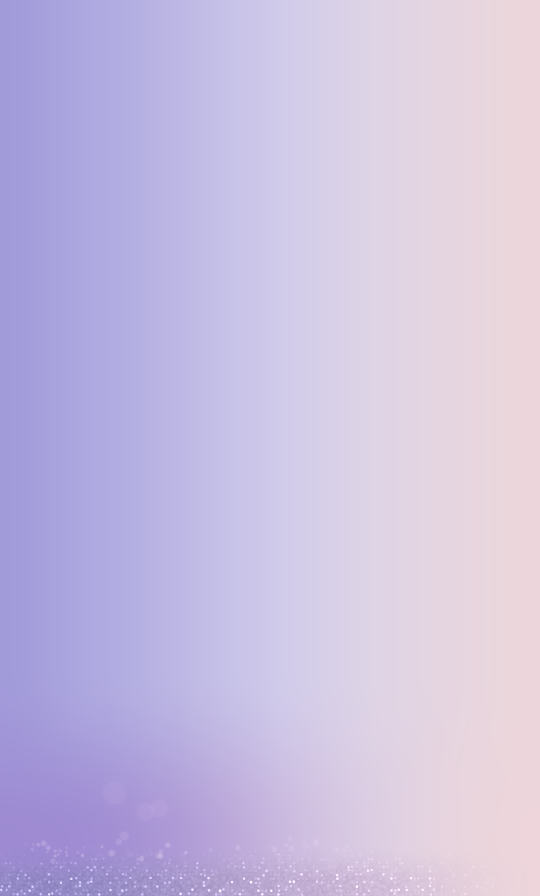
Give the GLSL for this background, as a Shadertoy shader.

```glsl
// Soft lavender to blush gradient with a violet haze over a glittering floor.

float hash(vec2 p) {
    vec3 q = fract(vec3(p.xyx) * 0.1031);
    q += dot(q, q.yzx + 33.33);
    return fract((q.x + q.y) * q.z);
}

float noise(vec2 p) {
    vec2 i = floor(p), f = fract(p);
    f = f * f * (3.0 - 2.0 * f);
    return mix(mix(hash(i), hash(i + vec2(1, 0)), f.x),
               mix(hash(i + vec2(0, 1)), hash(i + vec2(1, 1)), f.x), f.y);
}

// Horizontal blend from periwinkle through lilac to blush
vec3 backdrop(float x) {
    vec3 col = mix(vec3(0.635, 0.608, 0.855), vec3(0.690, 0.670, 0.880), smoothstep(0.0, 0.22, x));
    col = mix(col, vec3(0.745, 0.725, 0.895), clamp((x - 0.20) / 0.15, 0.0, 1.0));
    col = mix(col, vec3(0.815, 0.795, 0.920), clamp((x - 0.34) / 0.18, 0.0, 1.0));
    col = mix(col, vec3(0.870, 0.830, 0.900), clamp((x - 0.51) / 0.18, 0.0, 1.0));
    return mix(col, vec3(0.925, 0.840, 0.860), clamp((x - 0.68) / 0.29, 0.0, 1.0));
}

// Filled disc with a softened rim
float disc(vec2 p, vec2 center, float radius, float blur) {
    return 1.0 - smoothstep(radius - blur, radius + blur, length(p - center));
}

// Fine grains, one per cell, each with its own place and strength
float glitter(vec2 p, float cells) {
    vec2 id = floor(p * cells);
    vec2 offset = 0.3 + 0.4 * vec2(hash(id + 7.0), hash(id + 19.0));
    float strength = pow(hash(id + 41.0), 6.0);
    return strength * (1.0 - smoothstep(0.1, 0.5, length(fract(p * cells) - offset)));
}

void mainImage(out vec4 fragColor, in vec2 fragCoord) {
    vec2 uv = fragCoord / iResolution.xy;
    vec2 p = fragCoord / iResolution.y;
    float aspect = iResolution.x / iResolution.y;
    vec3 col = backdrop(uv.x);

    // Violet haze rising from the floor, fading to the right
    float haze = 1.0 - smoothstep(0.06, 0.25, uv.y);
    float leftFade = 1.0 - smoothstep(0.30, 0.95, uv.x);
    vec3 hazeColor = mix(vec3(0.615, 0.535, 0.820), vec3(0.860, 0.760, 0.860), smoothstep(0.1, 0.8, uv.x));
    col = mix(col, hazeColor, 0.9 * haze * leftFade);
    col = mix(col, vec3(0.930, 0.835, 0.855), 0.6 * haze * smoothstep(0.7, 0.95, uv.x));

    // Grainy floor
    float floorMask = 1.0 - smoothstep(0.015, 0.060, uv.y + 0.008 * noise(p * 60.0));
    float floorFade = 1.0 - smoothstep(0.55, 1.0, uv.x);
    vec3 floorColor = mix(vec3(0.560, 0.530, 0.755), vec3(0.790, 0.700, 0.825), smoothstep(0.05, 0.75, uv.x));
    col = mix(col, floorColor, 0.85 * floorMask * floorFade);
    float grain = noise(p * 420.0) - 0.5;
    col += floorMask * floorFade * (0.07 * grain + 0.40 * glitter(p, 230.0));

    // Bright specks gathered along the horizon
    for (int i = 0; i < 70; i++) {
        float k = float(i);
        float x = 0.02 + 0.68 * hash(vec2(k, 1.0));
        float spread = hash(vec2(k, 2.0)) + hash(vec2(k, 3.0)) - 1.0;
        float size = mix(0.0012, 0.0036, pow(hash(vec2(k, 4.0)), 2.0));
        float glow = 0.40 * hash(vec2(k, 5.0)) * (1.0 - 0.6 * x);
        vec2 center = vec2(x * aspect, 0.051 + 0.014 * spread);
        col = mix(col, vec3(0.93, 0.86, 0.97), glow * disc(p, center, size, 0.0012));
    }

    // Faint out-of-focus discs above the specks
    vec3 bokeh = vec3(0.80, 0.70, 0.90);
    col = mix(col, bokeh, 0.16 * disc(p, vec2(0.212 * aspect, 0.115), 0.013, 0.002));
    col = mix(col, bokeh, 0.18 * disc(p, vec2(0.270 * aspect, 0.094), 0.010, 0.002));
    col = mix(col, bokeh, 0.20 * disc(p, vec2(0.295 * aspect, 0.098), 0.010, 0.002));
    col = mix(col, bokeh, 0.30 * disc(p, vec2(0.230 * aspect, 0.067), 0.005, 0.0015));

    fragColor = vec4(clamp(col, 0.0, 1.0), 1.0);
}
```
